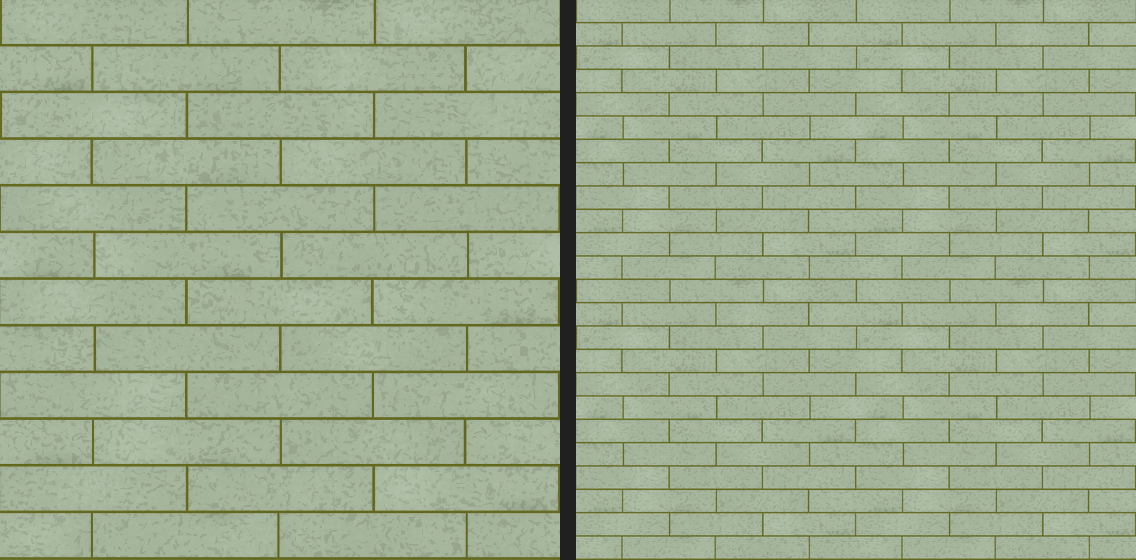
Left, the tile; right, the same tile 2 across and 2 down.
A WebGL 1 fragment shader for this pattern:

```glsl
precision highp float;
// Running-bond wall of long sage-green bricks, mottled and stained, with thin olive joints.
uniform vec2 u_resolution;

float hash(vec2 p) {
  return fract(sin(dot(p, vec2(127.1, 311.7))) * 43758.5453);
}

float noise(vec2 p) {
  vec2 i = floor(p), f = fract(p);
  f = f * f * (3.0 - 2.0 * f);
  return mix(mix(hash(i), hash(i + vec2(1.0, 0.0)), f.x),
             mix(hash(i + vec2(0.0, 1.0)), hash(i + vec2(1.0, 1.0)), f.x), f.y);
}

// Two octaves, bent by a coarser field so that the flecks curl.
float flecks(vec2 p) {
  p += 1.6 * vec2(noise(p * 0.45), noise(p * 0.45 + 31.0));
  return 0.65 * noise(p) + 0.35 * noise(p * 2.1 + 17.0);
}

float wrapIndex(float i, float count) {
  return floor(mod(i + 0.5, count));
}

// Soft round spot with the given radii.
float spot(vec2 offset, vec2 radii) {
  offset /= radii;
  return exp(-dot(offset, offset));
}

void main() {
  vec2 uv = gl_FragCoord.xy / u_resolution;
  float pixel = 1.0 / min(u_resolution.x, u_resolution.y);

  // Grid of 3 by 12 bricks; every second course is shifted by half a brick.
  vec2 grid = vec2(uv.x * 3.0, (uv.y - 0.0026) * 12.0);
  float course = wrapIndex(floor(grid.y), 12.0);
  grid.x += 0.5 * (1.0 - mod(course, 2.0));

  // Upright joints sit slightly off the grid and differ in width.
  float joint = floor(grid.x + 0.5);
  vec2 jointId = vec2(wrapIndex(joint, 3.0), course);
  float jointX = joint + (hash(jointId + 5.3) - 0.5) * 0.018;
  float brick = grid.x < jointX ? joint - 1.0 : joint;
  float sideGap = abs(grid.x - jointX) / 3.0 - mix(0.0017, 0.0025, hash(jointId + 9.1));
  float bedGap = abs(fract(grid.y + 0.5) - 0.5) / 12.0 - 0.0023;
  float edge = min(sideGap, bedGap);

  // Position within the brick, in canvas units, and its own random values.
  vec2 local = vec2((grid.x - brick) / 3.0, fract(grid.y) / 12.0);
  vec2 id = vec2(wrapIndex(brick, 3.0), course);
  float seedA = hash(id + 1.7), seedB = hash(id + 23.9), seedC = hash(id + 47.3);
  vec2 p = local + vec2(seedA, seedB) * 3.0;

  // Pale worn area, dark stain at the upper or lower edge, and faint clouds.
  float cloud = noise(p * vec2(14.0, 22.0));
  float worn = spot(local - vec2(seedA * 0.333, 0.045), vec2(0.065, 0.07)) * seedB;
  float stain = spot(local - vec2(0.04 + 0.25 * seedC, step(0.6, seedA) * 0.083),
                     vec2(0.045, 0.02)) * smoothstep(0.35, 1.0, seedC);
  float rim = exp(-max(edge, 0.0) / 0.006);

  // Dark and pale flecks, denser where the surface is stained or worn.
  float darkFleck = smoothstep(0.56, 0.74,
    flecks(p * 165.0) + 0.09 * (cloud - 0.5) + 0.07 * rim + 0.1 * stain);
  float paleFleck = smoothstep(0.5, 0.72, flecks(p * 150.0 + 71.0) + 0.14 * worn);

  vec3 color = vec3(0.648, 0.71, 0.61) + 0.016 * (cloud - 0.5) + 0.012 * (seedC - 0.5);
  color += vec3(0.03, 0.03, 0.032) * worn;
  color = mix(color, vec3(0.70, 0.76, 0.67), paleFleck * (0.18 + 0.5 * worn));
  color = mix(color, vec3(0.56, 0.61, 0.52), darkFleck * (0.62 - 0.25 * worn));
  color -= 0.055 * stain + 0.012 * rim;

  // Olive joints with a smoothed border.
  vec3 grout = vec3(0.39, 0.41, 0.12) + 0.02 * (seedB - 0.5);
  color = mix(grout, color, smoothstep(-0.6 * pixel, 0.6 * pixel, edge));
  gl_FragColor = vec4(color, 1.0);
}
```
